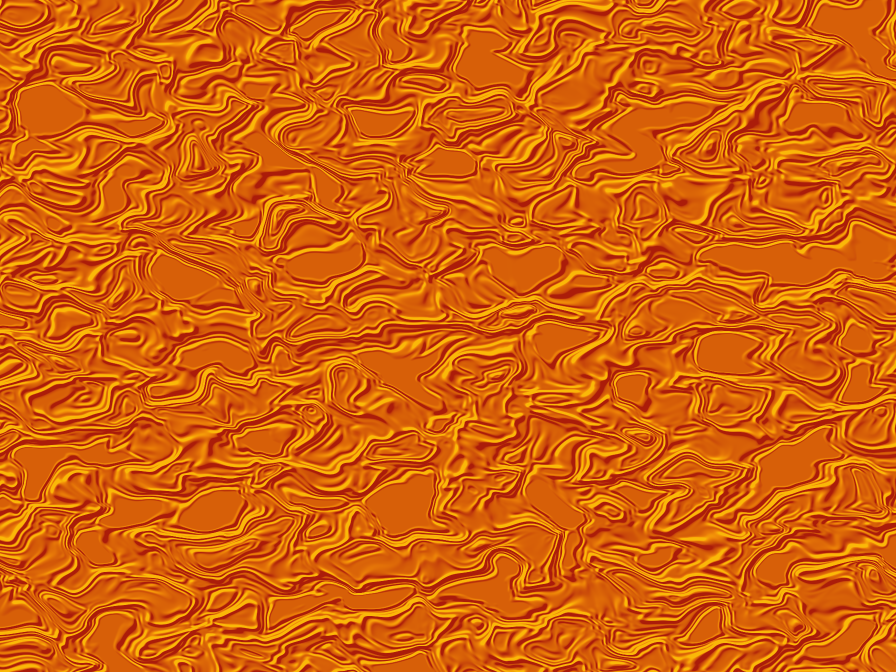
Give the GLSL for this texture, as a Shadertoy shader.

```glsl
#define CELLS vec2(9.0, 14.0)    // swirl cells per canvas height
#define WARP 0.5                 // bending of the swirls
#define RIDGES 42.0              // ridge phase per unit of field
#define PLATEAU -0.42            // field level below which it is flat
#define SWELL 2.5                // height of the broad swells
#define LIGHT_DIR vec2(-0.6, 0.8)
#define EMBOSS_STEP 0.0016       // half distance of the relief difference
#define CONTRAST 0.78
#define FLAT_TONE 0.41

// Integer hash to 0..1
float hash(ivec2 cell) {
    uvec2 u = uvec2(cell + 4096) * uvec2(1597334677u, 3812015801u);
    uint h = (u.x ^ u.y) * 1597334677u;
    h = (h ^ (h >> 15)) * 2246822519u;
    h ^= h >> 13;
    return float(h & 65535u) / 65535.0;
}

// Slope of a randomly turned plane through a lattice corner
float cornerPlane(ivec2 cell, vec2 d) {
    float angle = 6.2832 * hash(cell);
    return dot(vec2(cos(angle), sin(angle)), d);
}

// Gradient noise, about -0.7..0.7
float noise(vec2 p) {
    ivec2 i = ivec2(floor(p));
    vec2 f = fract(p);
    vec2 w = f * f * f * (f * (f * 6.0 - 15.0) + 10.0);
    ivec2 e = ivec2(1, 0);
    float low = mix(cornerPlane(i, f), cornerPlane(i + e.xy, f - vec2(1, 0)), w.x);
    float high = mix(cornerPlane(i + e.yx, f - vec2(0, 1)), cornerPlane(i + e.xx, f - 1.0), w.x);
    return mix(low, high, w.y);
}

// Smooth random steps along a line, -1..1
float steps(float x) {
    int i = int(floor(x));
    float a = hash(ivec2(i, 7));
    float b = hash(ivec2(i + 1, 7));
    return 2.0 * mix(a, b, smoothstep(0.0, 1.0, fract(x))) - 1.0;
}

// Warped field whose contours become the ridges
float swirlField(vec2 p) {
    vec2 q = p * CELLS;
    q += WARP * vec2(noise(q * 1.2 + 31.7), noise(q * 1.2 + 83.2));
    vec2 turned = mat2(0.8, 0.6, -0.6, 0.8) * q;
    float n = noise(q) + 0.4 * noise(turned * 1.9 + 17.3) + 0.1 * noise(q * 4.3 + 51.9);
    float rise = max(1.4 * n - PLATEAU, 0.0);
    return rise * rise / (rise + 0.06);
}

// Uneven ridges along the field contours, riding on swells
float relief(vec2 p) {
    float field = swirlField(p);
    float phase = RIDGES * field;
    float uneven = 0.6 * steps(phase * 0.4) + 0.9 * steps(phase * 0.15 + 300.0);
    return 0.5 * sin(phase) + uneven + SWELL * field;
}

// Dark red through orange to yellow
vec3 ramp(float tone) {
    vec3 stops[6] = vec3[6](
        vec3(0.67, 0.11, 0.04), vec3(0.78, 0.27, 0.04),
        vec3(0.84, 0.37, 0.03), vec3(0.90, 0.46, 0.03),
        vec3(0.95, 0.57, 0.03), vec3(0.98, 0.72, 0.03));
    float t = clamp(tone, 0.0, 1.0) * 5.0;
    int i = min(int(t), 4);
    return mix(stops[i], stops[i + 1], t - float(i));
}

void mainImage(out vec4 fragColor, in vec2 fragCoord) {
    vec2 lightStep = EMBOSS_STEP * normalize(LIGHT_DIR);
    vec3 color = vec3(0.0);
    // Four samples per pixel smooth the tightest ridges
    for (int i = 0; i < 4; i++) {
        vec2 offset = 0.5 * (vec2(i & 1, i >> 1) - 0.5);
        vec2 p = (fragCoord + offset) / iResolution.y;
        float lit = relief(p - lightStep) - relief(p + lightStep);
        color += 0.25 * ramp(FLAT_TONE + CONTRAST * lit);
    }
    fragColor = vec4(color, 1.0);
}
```
